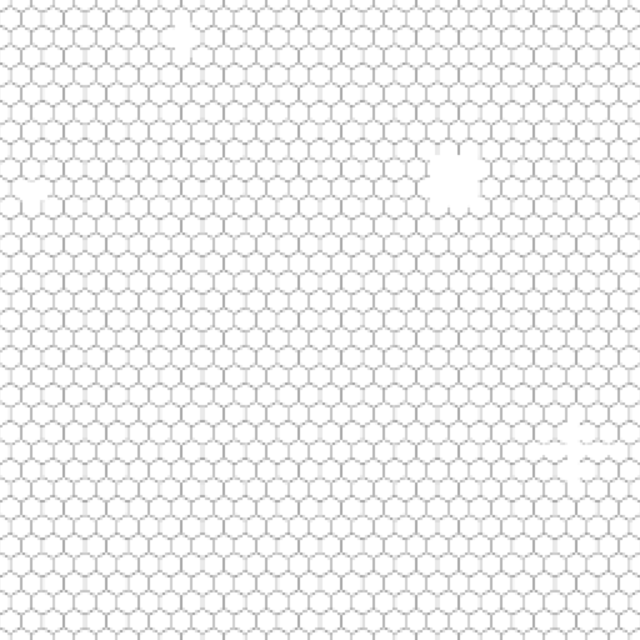
Write a Shadertoy shader that draws this pattern.

```glsl
const vec2 REPEATS = vec2(29.96, 34.0);   // hexagons across, rows down
const float GRAIN = 256.0;                // coarse raster cells per canvas side
const float LINE_REACH = 0.65;            // line half width, in raster cells
const vec3 PAPER = vec3(1.0);
const vec3 INK = vec3(0.635);

// Distance to the border of the nearest unit-width, pointy-top hexagon
float hexBorder(vec2 p) {
    const vec2 period = vec2(1.0, 1.7320508);
    vec2 a = mod(p + 0.5 * period, period) - 0.5 * period;
    vec2 b = mod(p, period) - 0.5 * period;
    vec2 local = abs(dot(a, a) < dot(b, b) ? a : b);
    return 0.5 - max(local.x, dot(local, vec2(0.5, 0.8660254)));
}

float box(vec2 p, vec2 halfSize) {
    vec2 d = abs(p) - halfSize;
    return length(max(d, 0.0)) + min(max(d.x, d.y), 0.0);
}

// Plus-shaped area with separate arm lengths
float plusShape(vec2 p, vec2 reach, float halfWidth) {
    return min(box(p, vec2(reach.x, halfWidth)), box(p, vec2(halfWidth, reach.y)));
}

// Worn patches where the mesh is missing
float wornPatches(vec2 uv) {
    float d = plusShape(uv - vec2(0.710, 0.717), vec2(0.0385, 0.0405), 0.038);
    d = min(d, plusShape(uv - vec2(0.286, 0.939), vec2(0.018, 0.027), 0.013));
    d = min(d, plusShape(uv - vec2(0.052, 0.697), vec2(0.022, 0.020), 0.011));
    return min(d, plusShape(uv - vec2(0.896, 0.297), vec2(0.060, 0.052), 0.0095));
}

// Ink at the centre of one raster cell
float cellInk(vec2 cell, float grain) {
    vec2 uv = (cell + 0.5) / grain;
    vec2 hexPoint = (uv - vec2(0.5, 0.0)) * REPEATS * vec2(1.0, 0.8660254);
    float cellsAway = hexBorder(hexPoint) * grain / REPEATS.x;
    float line = max(0.0, 1.0 - cellsAway / LINE_REACH);
    return line * smoothstep(-0.5, 0.5, wornPatches(uv) * grain);
}

// Softly blended raster, which makes the walls fade in and out by phase
float meshInk(vec2 uv, float grain) {
    vec2 p = uv * grain - 0.5;
    vec2 cell = floor(p);
    vec2 blend = smoothstep(0.1, 0.9, p - cell);
    float low = mix(cellInk(cell, grain), cellInk(cell + vec2(1.0, 0.0), grain), blend.x);
    float high = mix(cellInk(cell + vec2(0.0, 1.0), grain), cellInk(cell + 1.0, grain), blend.x);
    return mix(low, high, blend.y);
}

void mainImage(out vec4 fragColor, in vec2 fragCoord) {
    vec2 uv = fragCoord / iResolution.xy;
    fragColor = vec4(mix(PAPER, INK, meshInk(uv, GRAIN)), 1.0);
}
```
